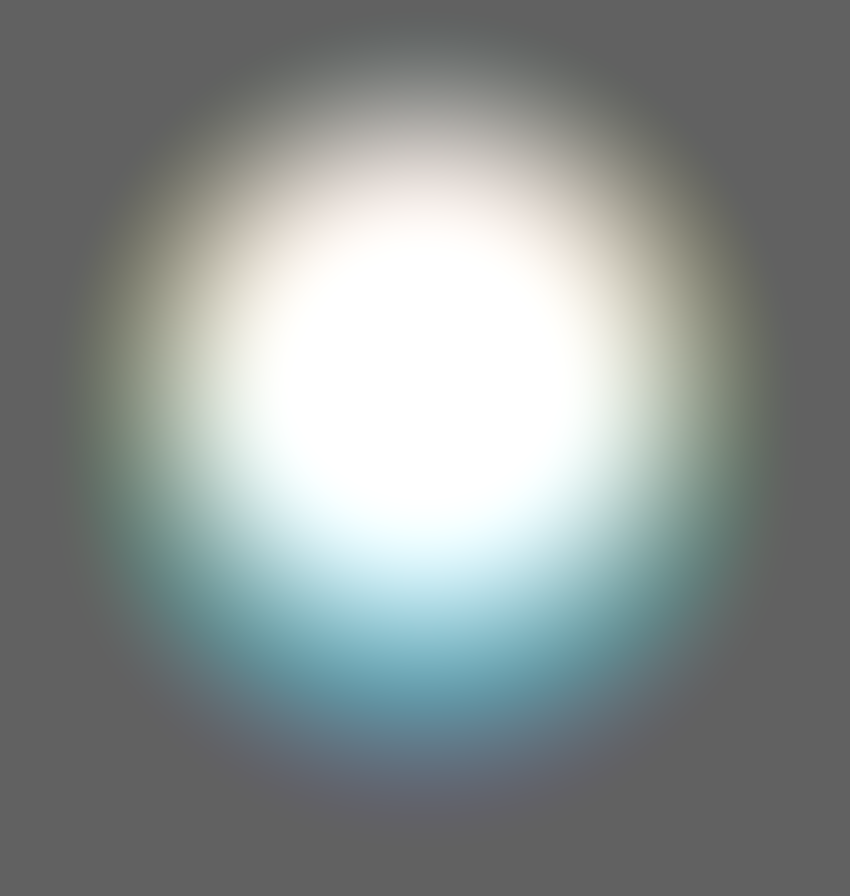
Reproduce this background procedurally as a Shadertoy shader.

```glsl
// Soft elliptical falloff; lowerSpread widens the fade below the centre
float glow(vec2 p, float centerY, vec2 radii, float lowerSpread) {
    vec2 q = (p - vec2(0.0, centerY)) / radii;
    float halfWidth = 0.465 + lowerSpread * smoothstep(0.0, 1.0, -q.y);
    return 1.0 - smoothstep(0.99 - halfWidth, 0.99 + halfWidth, length(q));
}

void mainImage(out vec4 fragColor, in vec2 fragCoord) {
    // Height units, centred horizontally
    vec2 p = (fragCoord - vec2(0.499 * iResolution.x, 0.0)) / iResolution.y;

    // Each channel has its own ellipse, so the lower rim turns teal and blue
    vec3 light = vec3(
        glow(p, 0.592, vec2(0.284, 0.270), 0.0),
        glow(p, 0.557, vec2(0.292, 0.302), 0.13),
        glow(p, 0.543, vec2(0.275, 0.311), 0.16));

    vec3 backdropGrey = vec3(0.38);
    fragColor = vec4(mix(backdropGrey, vec3(1.0), light), 1.0);
}
```
